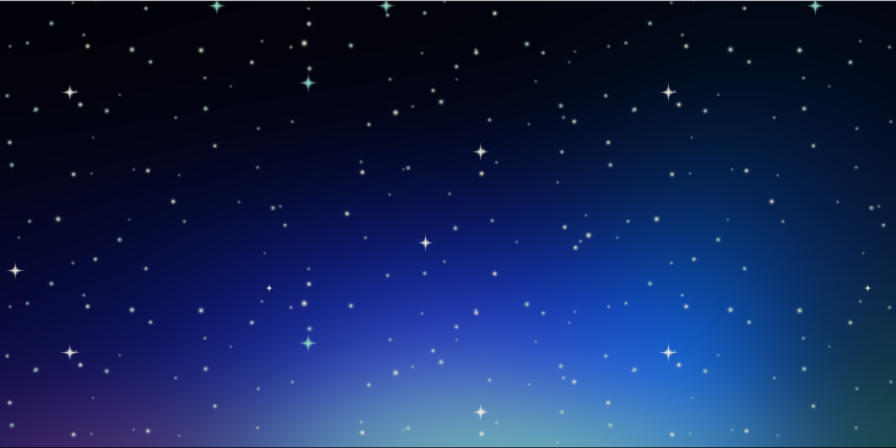
Write a Shadertoy shader that draws this background.

```glsl
const vec2 TILE = vec2(1.336, 0.581);

vec2 hash2(vec2 p) {
    vec3 q = fract(p.xyx * vec3(0.1031, 0.1030, 0.0973));
    q += dot(q, q.yzx + 33.33);
    return fract((q.xx + q.yz) * q.zy);
}

float glow(vec2 p, vec2 center, vec2 spread) {
    vec2 q = (p - center) / spread;
    return exp(-dot(q, q));
}

vec3 sky(vec2 p) {
    vec3 col = mix(vec3(0.030, 0.035, 0.23), vec3(0.006, 0.010, 0.038),
                   smoothstep(0.0, 0.92, p.y));
    // Broad blue dome, azure light and a faint blue upper right
    col += vec3(0.04, 0.14, 0.56) * glow(p, vec2(1.06, 0.12), vec2(0.68, 0.40));
    col += vec3(0.00, 0.22, 0.25) * glow(p, vec2(1.56, 0.15), vec2(0.33, 0.40));
    col += vec3(0.00, 0.04, 0.09) * glow(p, vec2(1.75, 0.68), vec2(0.45, 0.33));
    // Dim teal at the right edge, violet at the lower left
    col = mix(col, vec3(0.07, 0.25, 0.25),
              0.85 * glow(p, vec2(2.03, 0.02), vec2(0.28, 0.38)));
    col = mix(col, vec3(0.29, 0.14, 0.42),
              0.80 * glow(p, vec2(0.24, -0.05), vec2(0.45, 0.19)));
    // Pale dome above a wide, low horizon haze
    col = mix(col, vec3(0.44, 0.51, 0.72),
              0.65 * glow(p, vec2(1.00, 0.00), vec2(0.36, 0.26)));
    return mix(col, vec3(0.42, 0.69, 0.71),
               0.88 * glow(p, vec2(1.15, -0.03), vec2(0.60, 0.17)));
}

// Soft round stars scattered over a jittered grid that repeats with the tile
vec4 dots(vec2 p, vec2 cells, float seed, float fill, float size, float pixel) {
    vec2 grid = p * cells / TILE;
    vec2 id = mod(floor(grid), cells) + seed;
    vec2 place = 0.1 + 0.8 * hash2(id);
    vec2 kind = hash2(id + 41.3);
    float dist = length((fract(grid) - place) * TILE / cells);
    float radius = max(size * mix(0.9, 1.15, kind.x), 0.65 * pixel);
    float light = smoothstep(0.0015, 0.0048, size) * mix(0.8, 1.0, kind.x);
    vec3 tint = mix(vec3(0.64, 0.82, 0.76), vec3(0.97, 0.92, 0.82), kind.x);
    return vec4(tint, light * step(kind.y, fill) * exp(-dist * dist / (radius * radius)));
}

// Four pointed star with concave sides
float sparkle(vec2 q, float size) {
    q = sqrt(abs(q) / size);
    return smoothstep(1.25, 0.55, q.x + q.y);
}

void mainImage(out vec4 fragColor, in vec2 fragCoord) {
    float pixel = 1.0 / iResolution.y;
    vec2 p = fragCoord * pixel;
    p.x *= 2.0 * iResolution.y / iResolution.x;
    vec3 col = sky(p);

    // Faint, middling and bright star layers
    for (int i = 0; i < 3; i++) {
        float k = float(i);
        vec2 cells = vec2(11.0 - 2.0 * k, 6.0 - k);
        vec4 star = dots(p, cells, 3.7 + 19.0 * k, 0.75, 0.0032 + 0.0009 * k, pixel);
        col = mix(col, star.rgb, star.a);
    }

    // Motif of sparkles: position, size, mint tint
    vec4 motif[8] = vec4[8](
        vec4(0.156, 0.794, 0.020, 0.0), vec4(0.688, 0.815, 0.022, 1.0),
        vec4(1.073, 0.661, 0.020, 0.0), vec4(0.484, 0.987, 0.022, 1.0),
        vec4(0.601, 0.357, 0.011, 0.0), vec4(0.862, 0.987, 0.022, 1.0),
        vec4(0.034, 0.396, 0.020, 0.0), vec4(0.950, 0.458, 0.019, 0.0));
    for (int i = 0; i < 8; i++) {
        vec4 s = motif[i];
        // The first three repeat both ways, the next two only sideways
        vec2 period = vec2(i < 5 ? TILE.x : 4.0, i < 3 ? TILE.y : 2.0);
        vec2 q = mod(p - s.xy + 0.5 * period, period) - 0.5 * period;
        vec3 tint = mix(vec3(0.94, 0.92, 0.88), vec3(0.58, 0.86, 0.78), s.w);
        col = mix(col, tint, 0.92 * sparkle(q, s.z));
    }

    // Thin pale rim on top, dark rim below
    float rim = max(0.0026, 0.5 * pixel);
    col = mix(col, vec3(0.70), smoothstep(-rim, 0.0, p.y - 1.0 + 0.5 * rim));
    col *= smoothstep(0.0, rim, p.y);
    fragColor = vec4(col, 1.0);
}
```
